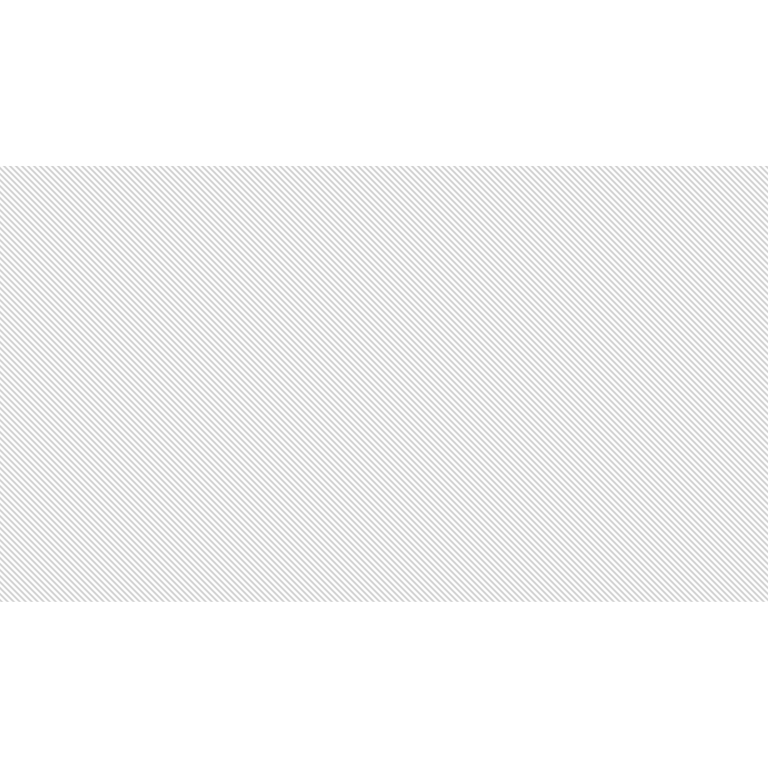
Write a WebGL 1 fragment shader that draws this pattern.

```glsl
precision highp float;
// Fine grey diagonal stripes falling to the right, in a wide band on white.
// Each stripe is a dark core with paler shoulders, found from the distance
// to its centre line; whole repeats and plain margins make it tile.

uniform vec2 u_resolution;

const float REPEATS = 128.0;         // stripes across the canvas
const float STRIPE_SHIFT = 0.0;      // offset, in repeats
const float CORE_HALF = 0.15;        // half widths, in repeats
const float SHOULDER_HALF = 0.30;
const float BAND_BOTTOM = 0.2165;    // band limits, in canvas heights
const float BAND_TOP = 0.7840;

const vec3 PAPER = vec3(1.0);
const vec3 SHOULDER_GREY = vec3(0.90);
const vec3 CORE_GREY = vec3(0.81);

// Smooth coverage of the region where dist lies below edge
float inside(float dist, float edge, float blur) {
  return 1.0 - smoothstep(edge - blur, edge + blur, dist);
}

vec3 diagonalStripes(vec2 uv, float pixel) {
  float phase = fract((uv.x + uv.y) * REPEATS + STRIPE_SHIFT);
  float dist = min(phase, 1.0 - phase);
  float blur = 0.5 * pixel * REPEATS;
  vec3 color = mix(PAPER, SHOULDER_GREY, inside(dist, SHOULDER_HALF, blur));
  return mix(color, CORE_GREY, inside(dist, CORE_HALF, blur));
}

float bandMask(float y, float pixel) {
  float center = 0.5 * (BAND_BOTTOM + BAND_TOP);
  float halfHeight = 0.5 * (BAND_TOP - BAND_BOTTOM);
  return inside(abs(y - center), halfHeight, 0.5 * pixel);
}

void main() {
  vec2 uv = gl_FragCoord.xy / u_resolution;
  float pixel = 1.0 / min(u_resolution.x, u_resolution.y);
  vec3 color = mix(PAPER, diagonalStripes(uv, pixel), bandMask(uv.y, pixel));
  gl_FragColor = vec4(color, 1.0);
}
```
